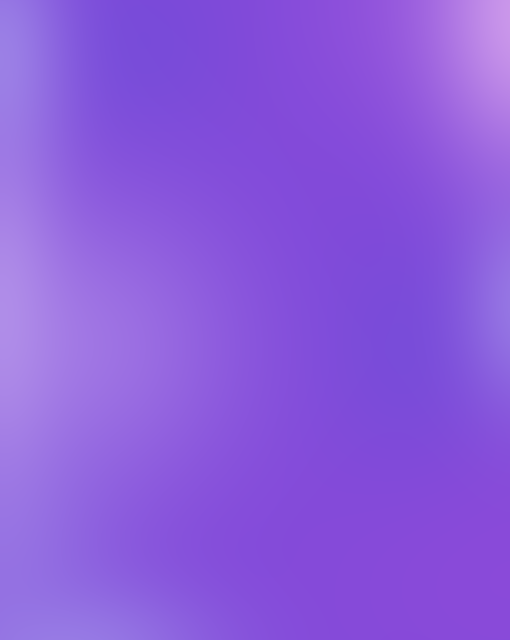
This background is drawn by a WebGL 2 fragment shader. Its source:

```glsl
#version 300 es
precision highp float;
// Soft violet gradient with lavender, periwinkle and pink glows at its edges.

uniform vec2 u_resolution;
out vec4 outColor;

const vec3 VIOLET = vec3(0.50, 0.28, 0.85);
const vec3 INDIGO = vec3(0.44, 0.30, 0.85);
const vec3 ORCHID = vec3(0.57, 0.32, 0.86);
const vec3 PLUM = vec3(0.54, 0.29, 0.85);
const vec3 LAVENDER = vec3(0.62, 0.45, 0.89);
const vec3 LILAC = vec3(0.72, 0.60, 0.92);
const vec3 PERIWINKLE = vec3(0.60, 0.50, 0.90);
const vec3 PINK = vec3(0.80, 0.60, 0.92);

// Elliptical Gaussian falloff, 1 at the center.
float glow(vec2 uv, vec2 center, vec2 radius) {
    vec2 d = (uv - center) / radius;
    return exp(-dot(d, d));
}

// Blends a glowing tint over a color.
vec3 tint(vec3 base, vec3 color, float amount, vec2 uv, vec2 center, vec2 radius) {
    return mix(base, color, amount * glow(uv, center, radius));
}

void main() {
    vec2 uv = gl_FragCoord.xy / u_resolution;
    vec3 color = VIOLET;

    // Broad, low-contrast body
    color = tint(color, PLUM, 1.0, uv, vec2(1.00, 0.10), vec2(0.45, 0.28));
    color = tint(color, ORCHID, 0.85, uv, vec2(0.80, 1.00), vec2(0.28, 0.22));
    color = tint(color, INDIGO, 0.55, uv, vec2(0.26, 0.92), vec2(0.20, 0.16));
    color = tint(color, INDIGO, 0.55, uv, vec2(0.80, 0.45), vec2(0.18, 0.18));

    // Lavender bulge on the left
    color = tint(color, LAVENDER, 1.0, uv, vec2(0.16, 0.46), vec2(0.31, 0.24));

    // Pale light along the left and bottom edges
    color = tint(color, PERIWINKLE, 0.60, uv, vec2(0.00, 0.15), vec2(0.22, 0.20));
    color = tint(color, PERIWINKLE, 0.90, uv, vec2(0.14, -0.02), vec2(0.28, 0.11));
    color = tint(color, PERIWINKLE, 0.95, uv, vec2(0.00, 0.92), vec2(0.13, 0.20));
    color = tint(color, LILAC, 0.75, uv, vec2(0.00, 0.52), vec2(0.12, 0.28));

    // Cool right edge and pink upper corner
    color = tint(color, PERIWINKLE, 0.85, uv, vec2(1.03, 0.52), vec2(0.12, 0.16));
    color = tint(color, PINK, 1.0, uv, vec2(1.03, 0.98), vec2(0.18, 0.24));

    outColor = vec4(color, 1.0);
}
```
